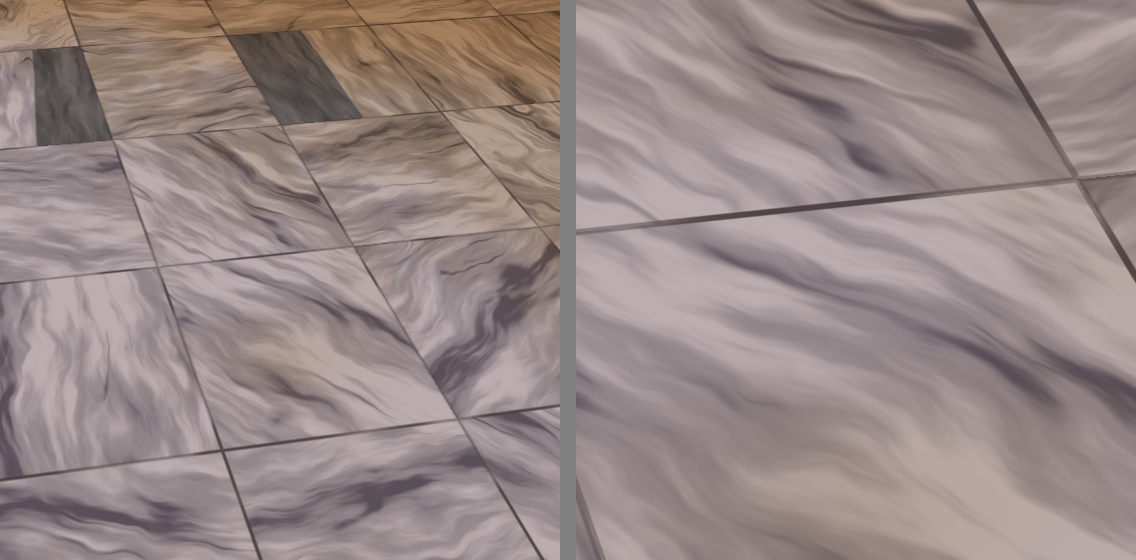
Left: the whole. Right: its middle third, enlarged.
Reproduce this texture procedurally as a WebGL 1 fragment shader.

```glsl
precision highp float;
// Floor of streaked marble tiles seen in perspective, lilac grey turning tan far away.
uniform vec2 u_resolution;

// Floor projection: tile coordinates are (ACROSS, AWAY) / DEPTH
const vec3 ACROSS = vec3(0.5547, 0.1953, -0.2584);
const vec3 AWAY = vec3(-0.0805, 0.6044, -0.0861);
const vec3 DEPTH = vec3(-0.0020, -0.1403, 0.2812);

const float GROUT_HALF = 0.0065;
const vec3 GROUT = vec3(0.29, 0.25, 0.25);
const vec3 COOL_DARK = vec3(0.35, 0.31, 0.35);
const vec3 COOL_MID = vec3(0.57, 0.52, 0.54);
const vec3 COOL_LIGHT = vec3(0.735, 0.68, 0.69);
const vec3 WARM_DARK = vec3(0.34, 0.28, 0.25);
const vec3 WARM_MID = vec3(0.55, 0.47, 0.41);
const vec3 WARM_LIGHT = vec3(0.70, 0.62, 0.56);
const vec3 SLATE = vec3(0.33, 0.31, 0.31);
const vec3 AMBER = vec3(0.92, 0.79, 0.62);
const vec2 TAN_SPOT = vec2(0.52, 0.36);
const float NONE = 9.0;

float hash(vec2 p) {
  vec3 h = fract(vec3(p.xyx) * 0.1031);
  h += dot(h, h.yzx + 33.33);
  return fract((h.x + h.y) * h.z);
}

float noise(vec2 p) {
  vec2 i = floor(p), f = fract(p);
  f = f * f * (3.0 - 2.0 * f);
  return mix(mix(hash(i), hash(i + vec2(1, 0)), f.x),
             mix(hash(i + vec2(0, 1)), hash(i + vec2(1, 1)), f.x), f.y);
}

float fbm(vec2 p) {
  float sum = 0.0, amp = 0.52;
  for (int k = 0; k < 4; k++) {
    sum += amp * noise(p);
    p = p * 2.03 + 17.3;
    amp *= 0.5;
  }
  return sum;
}

// 1 inside the tile with this index
float isTile(vec2 id, float col, float row) {
  return step(abs(id.x - col) + abs(id.y - row), 0.5);
}

// Picks one column of a row of settings
float pick(vec4 row, float col) {
  return col < -0.5 ? row.x : col < 0.5 ? row.y : col < 1.5 ? row.z : row.w;
}

float veinAngle(vec2 id) {
  vec4 row = id.y > 2.5 ? vec4(0.8, -0.15, 0.1, 0.1)
           : id.y > 1.5 ? vec4(1.57, 0.12, -1.45, -1.4)
           : id.y > 0.5 ? vec4(-0.2, -0.95, 0.2, -1.2)
           : id.y > -0.5 ? vec4(1.57, -0.85, 0.59, 0.6)
           : vec4(-0.3, 0.05, -0.85, -0.8);
  return pick(row, id.x);
}

// Offset of the dark smear across the veins
float smearOffset(vec2 id) {
  vec4 row = id.y > 2.5 ? vec4(0.0, NONE, 0.1, 0.1)
           : id.y > 1.5 ? vec4(NONE, -0.4, NONE, 0.0)
           : id.y > 0.5 ? vec4(0.3, 0.25, 0.25, 0.1)
           : id.y > -0.5 ? vec4(0.32, 0.24, -0.03, 0.0)
           : vec4(0.28, 0.25, 0.1, 0.0);
  return pick(row, id.x);
}

vec3 ramp(vec3 dark, vec3 mid, vec3 light, float t) {
  return mix(mix(dark, mid, smoothstep(0.0, 0.5, t)), light, smoothstep(0.45, 0.95, t));
}

void main() {
  vec2 p = gl_FragCoord.xy / u_resolution;
  float depth = dot(DEPTH, vec3(p, 1.0));
  vec2 tile = vec2(dot(ACROSS, vec3(p, 1.0)), dot(AWAY, vec3(p, 1.0))) / depth;
  vec2 id = floor(tile), f = fract(tile);
  float soft = 0.8 / (depth * u_resolution.y);

  // Vein space: x runs along the streaks, y across them
  float a = veinAngle(id), c = cos(a), s = sin(a);
  vec2 q = vec2(c * f.x + s * f.y, c * f.y - s * f.x) - 0.5 * vec2(c + s, c - s);
  vec2 v = q + 40.0 * vec2(hash(id + 11.0), hash(id + 47.0));
  float swirl = 0.22 + 0.5 * (isTile(id, -1.0, 3.0) + isTile(id, 2.0, 1.0));
  v += swirl * vec2(0.4, 1.0) * (fbm(v * vec2(2.4, 3.0)) - 0.5);

  // Streaks, thin veins and smear
  float broad = fbm(v * vec2(1.4, 5.5)) - 0.5;
  float fine = fbm(v * vec2(5.0, 24.0)) - 0.5;
  float vein = 1.0 - smoothstep(0.0, 0.07, abs(noise(v * vec2(1.7, 9.0) + 5.0) - 0.5));
  vein *= smoothstep(0.45, 0.7, noise(v * vec2(3.0, 6.0) + 23.0));
  float smear = (q.y - smearOffset(id) + 0.25 * broad) / 0.09;
  smear = exp(-smear * smear) * smoothstep(0.25, 0.65, fbm(v * vec2(2.5, 12.0) + 9.0));
  float tone = 0.69 + 0.95 * broad + 0.85 * fine - 0.33 * vein - 0.55 * smear;
  tone += 0.14 * (hash(id + 5.0) - 0.5) + 0.13 * isTile(id, -1.0, 0.0) - 0.1 * isTile(id, 0.0, -1.0);

  // Warm tint far away and in one stained spot
  float cloud = fbm(tile * 2.3 + 3.0) - 0.5;
  float warm = smoothstep(0.5, 0.92, p.y + 0.45 * (p.x - 0.5) + 0.4 * cloud);
  vec2 spot = (p - TAN_SPOT) / vec2(0.13, 0.07);
  warm = clamp(warm + 0.6 * exp(-dot(spot, spot)) + 0.3 * cloud, 0.0, 1.0);
  vec3 color = mix(ramp(COOL_DARK, COOL_MID, COOL_LIGHT, tone),
                   ramp(WARM_DARK, WARM_MID, WARM_LIGHT, tone), warm);

  // Two tiles are partly slate
  float edge = 0.03 * broad;
  float slate = isTile(id, -1.0, 2.0) * smoothstep(-soft, soft, f.x - 0.56 - 0.12 * f.y + edge)
              + isTile(id, 1.0, 2.0) * smoothstep(-soft, soft, 0.52 - f.x + edge);
  color = mix(color, SLATE * (1.0 + 0.7 * fine + 0.3 * broad), 0.9 * slate);

  // Worn grout lines
  vec2 gap = min(f, 1.0 - f);
  float wear = 0.45 + 0.5 * smoothstep(0.25, 0.65, noise(tile * 5.0 + 8.0));
  float grout = 1.0 - smoothstep(GROUT_HALF - soft, GROUT_HALF + soft, min(gap.x, gap.y));
  color = mix(color, GROUT, grout * wear);

  color *= mix(vec3(1.0), AMBER, smoothstep(0.78, 1.0, p.y + 0.12 * (p.x - 0.6)));
  gl_FragColor = vec4(color, 1.0);
}
```
